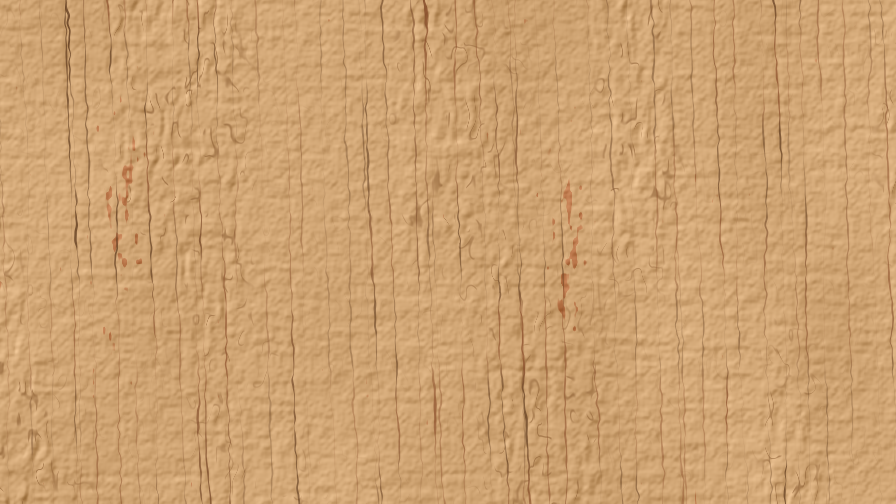
This texture is drawn by a WebGL 1 fragment shader. Its source:

```glsl
precision highp float;
uniform vec2 u_resolution;

const vec3 PAINT = vec3(0.818, 0.650, 0.458);
const vec3 CRACK_DARK = vec3(0.36, 0.22, 0.11);
const vec3 CRACK_RUST = vec3(0.55, 0.31, 0.17);
const vec3 CREASE = vec3(0.56, 0.38, 0.21);
const vec3 BARE_WOOD = vec3(0.72, 0.43, 0.26);
const float LEAN = 0.028;            // sideways drift of the grain per unit height
const float FINE_SPACING = 0.043;
const float FINE_WIDTH = 0.0013;
const float DEEP_SPACING = 0.29;
const float DEEP_WIDTH = 0.0017;
const float MAIN_SPLIT_X = 0.868;
const float MAIN_SPLIT_WIDTH = 0.0026;
const float RELIEF_STEP = 0.0035;
const float RELIEF_GAIN = 0.68;
const float BROAD_TONE = 0.045;
const vec2 LIGHT_DIR = vec2(-0.6, 0.8);

float hash(vec2 p) {
  vec3 q = fract(vec3(p.xyx) * 0.1031);
  q += dot(q, q.yzx + 33.33);
  return fract((q.x + q.y) * q.z);
}

float noise(vec2 p) {
  vec2 i = floor(p), f = fract(p);
  f = f * f * (3.0 - 2.0 * f);
  return mix(mix(hash(i), hash(i + vec2(1.0, 0.0)), f.x),
             mix(hash(i + vec2(0.0, 1.0)), hash(i + vec2(1.0, 1.0)), f.x), f.y);
}

// Streaky zones where the paint has shrunk into folds
float wrinkleZone(vec2 p) {
  return smoothstep(0.4, 0.75, noise(vec2((p.x + LEAN * p.y) * 7.0 + 3.0, p.y * 1.3 + 9.0)));
}

vec2 foldSpace(vec2 p) {
  vec2 bend = vec2(noise(p * 26.0), noise(p * 21.0 + 40.0)) * 0.02;
  return (p + bend) * vec2(72.0, 32.0) + 23.0;
}

// Paint surface: saw ridges across, lumps, grit and upright folds
float paintHeight(vec2 p) {
  float ridges = noise(vec2(p.x * 11.0, p.y * 78.0 + noise(p * 24.0)));
  float lumps = noise(p * vec2(58.0, 48.0) + 11.0);
  float grit = noise(p * 130.0 + 70.0);
  return 0.23 * ridges + 0.25 * lumps + 0.18 * grit + 0.6 * wrinkleZone(p) * noise(foldSpace(p));
}

// Short ragged creases, mostly inside the folded zones
float creases(vec2 p) {
  float line = 1.0 - smoothstep(0.0, 0.09, abs(noise(foldSpace(p)) - 0.5));
  float gate = smoothstep(0.56, 0.74, noise(p * vec2(46.0, 30.0) + 61.0));
  return line * gate * (0.15 + 0.85 * wrinkleZone(p));
}

// One wavering upright crack: x = coverage, y = soft shading beside it
vec2 crack(vec2 p, float centre, float seed, float width, float pixel) {
  float wobble = 0.012 * (noise(vec2(p.y * 3.0, seed)) - 0.5)
               + 0.005 * (noise(vec2(p.y * 19.0, seed + 5.3)) - 0.5)
               + 0.005 * (noise(vec2(p.y * 65.0, seed + 9.1)) - 0.5);
  float offset = p.x + LEAN * p.y - centre - wobble;
  float opening = smoothstep(0.2, 0.7, noise(vec2(p.y * 5.5, seed + 13.7)));
  float ragged = 0.25 + 1.4 * noise(vec2(p.y * 46.0, seed + 21.9));
  float halfWidth = width * ragged * (0.35 + 0.65 * opening);
  float covered = min(offset + 0.5 * pixel, halfWidth) - max(offset - 0.5 * pixel, -halfWidth);
  float lit = (offset - 0.006) / 0.004, shaded = (offset + 0.004) / 0.004;
  float rim = exp(-lit * lit) - exp(-shaded * shaded);
  return vec2(clamp(covered / pixel, 0.0, 1.0), rim) * (0.25 + 0.75 * opening);
}

// A row of cracks at jittered spacing, each with its own strength
vec2 crackRow(vec2 p, float spacing, float width, float seed, float pixel) {
  float column = floor((p.x + LEAN * p.y) / spacing);
  vec2 total = vec2(0.0);
  for (int i = -1; i <= 1; i++) {
    float id = column + float(i);
    float jitter = 0.5 + 0.5 * (hash(vec2(id + 7.0, seed)) - 0.5);
    float strength = mix(0.4, 1.0, hash(vec2(id + 31.0, seed + 2.0)));
    vec2 c = crack(p, (id + jitter) * spacing, id * 3.17 + seed + 50.0, width, pixel);
    total = vec2(max(total.x, c.x * strength), total.y + c.y * strength);
  }
  return total;
}

// Soft upright band in which flakes have come off
float flakeBand(vec2 p, vec2 centre, vec2 size) {
  vec2 d = (p - centre) / size;
  return exp(-dot(d, d));
}

float bareFlakes(vec2 p) {
  float band = max(flakeBand(p, vec2(0.235, 0.58), vec2(0.055, 0.28)),
                   0.9 * flakeBand(p, vec2(1.12, 0.52), vec2(0.06, 0.24)));
  float shape = 0.62 * noise(p * vec2(92.0, 23.0) + 5.0) + 0.38 * noise(p * vec2(150.0, 75.0));
  return smoothstep(-0.02, 0.06, shape + 0.3 * band - 0.93);
}

void main() {
  vec2 p = gl_FragCoord.xy / u_resolution.y;
  float pixel = 1.0 / u_resolution.y;

  // Painted relief under raking light
  float tone = (paintHeight(p) - paintHeight(p + LIGHT_DIR * RELIEF_STEP)) * RELIEF_GAIN;
  tone *= tone > 0.0 ? 0.72 : 1.1;
  tone += BROAD_TONE * (noise(p * vec2(6.0, 3.0) + 17.0) - 0.5);
  vec2 fine = crackRow(p, FINE_SPACING, FINE_WIDTH, 4.0, pixel);
  vec2 deep = crackRow(p, DEEP_SPACING, DEEP_WIDTH, 19.0, pixel);
  vec2 split = crack(p, MAIN_SPLIT_X, 83.4, MAIN_SPLIT_WIDTH, pixel);
  tone += 0.024 * fine.y + 0.02 * (deep.y + split.y);
  vec3 color = PAINT + tone * vec3(1.0, 1.04, 1.08);

  // Creases, bare wood, then cracks over both
  color = mix(color, CREASE, 0.6 * creases(p));
  color = mix(color, BARE_WOOD + 1.5 * tone, 0.8 * bareFlakes(p));
  vec3 crackColor = mix(CRACK_DARK, CRACK_RUST, smoothstep(0.4, 0.8, noise(p * vec2(9.0, 6.0))));
  color = mix(color, crackColor, 0.72 * fine.x);
  color = mix(color, crackColor, 0.85 * max(deep.x, split.x));
  gl_FragColor = vec4(clamp(color, 0.0, 1.0), 1.0);
}
```
